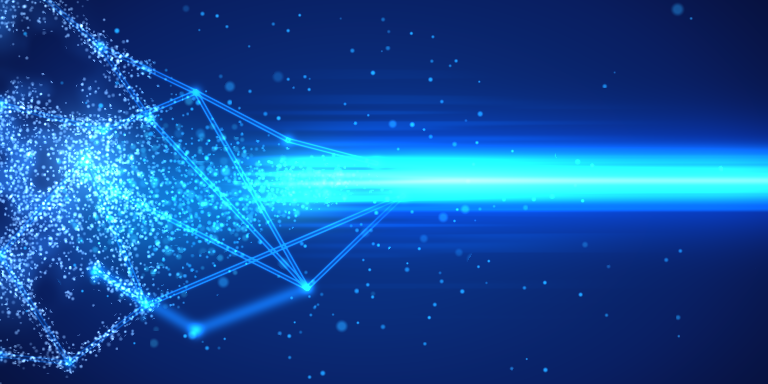
This background is drawn by a Shadertoy shader. Its source:

```glsl
// Particle network on the left funnelling into a horizontal beam of cyan light.
#define BEAM_Y 0.53
#define BEAM_START 0.92
#define LINE_WIDTH 0.0022
#define LINE_GAP 0.0045
#define STRAND_WIDTH 0.020
#define NODE_GLOW 0.016
#define NAVY vec3(0.035, 0.075, 0.30)
#define ROYAL vec3(0.04, 0.23, 0.58)
#define CYAN vec3(0.10, 0.72, 0.98)
#define ICE vec3(0.70, 0.97, 1.0)

const int NODE_COUNT = 18;
const int LINK_COUNT = 21;
const int FIRST_BLURRED = 19;

// Network nodes in units of the canvas height
const vec2 NODES[NODE_COUNT] = vec2[NODE_COUNT](
    vec2(0.10, 1.02), vec2(0.26, 0.88), vec2(0.51, 0.76), vec2(0.75, 0.635),
    vec2(0.98, 0.575), vec2(0.80, 0.25), vec2(1.05, 0.49), vec2(0.38, 0.205),
    vec2(0.18, 0.055), vec2(0.0, 0.075), vec2(0.22, 0.585), vec2(0.30, 0.50),
    vec2(0.25, 0.295), vec2(0.51, 0.14), vec2(0.0, 0.73), vec2(0.27, 0.66),
    vec2(0.0, 0.335), vec2(0.39, 0.69));
const ivec2 LINKS[LINK_COUNT] = ivec2[LINK_COUNT](
    ivec2(0, 1), ivec2(1, 2), ivec2(2, 3), ivec2(3, 4), ivec2(2, 5),
    ivec2(1, 17), ivec2(17, 5), ivec2(11, 5), ivec2(5, 6), ivec2(7, 6),
    ivec2(7, 8), ivec2(8, 9), ivec2(10, 7), ivec2(10, 11), ivec2(12, 7),
    ivec2(14, 15), ivec2(15, 2), ivec2(16, 10), ivec2(16, 8),
    ivec2(12, 13), ivec2(13, 5));

vec3 hash3(vec2 p) {
    vec3 q = fract(p.xyx * vec3(0.1031, 0.1030, 0.0973));
    q += dot(q, q.yxz + 33.33);
    return fract((q.xxy + q.yzz) * q.zyx);
}

float noise(vec2 p) {
    vec2 i = floor(p), f = fract(p);
    f = f * f * (3.0 - 2.0 * f);
    return mix(mix(hash3(i).x, hash3(i + vec2(1, 0)).x, f.x),
               mix(hash3(i + vec2(0, 1)).x, hash3(i + 1.0).x, f.x), f.y);
}

float gauss(float d, float width) {
    return exp(-d * d / (width * width));
}

float segmentDistance(vec2 p, vec2 a, vec2 b) {
    vec2 ab = b - a;
    return length(p - a - ab * clamp(dot(p - a, ab) / dot(ab, ab), 0.0, 1.0));
}

// One random disc per grid cell, kept with probability density
float dots(vec2 p, float cell, float radius, float density, float seed) {
    vec2 id = floor(p / cell);
    vec3 h = hash3(id + seed), g = hash3(id + seed + 71.7);
    float r = radius * mix(0.5, 1.0, g.x);
    vec2 center = (id + 0.5) * cell + (h.xy - 0.5) * max(cell - 2.0 * r, 0.0);
    float edge = 0.35 * r + 0.7 / iResolution.y;
    float disc = 1.0 - smoothstep(r - edge, r + edge, length(p - center));
    return disc * step(h.z, density) * mix(0.35, 1.0, g.y);
}

vec3 background(vec2 p) {
    float halo = gauss(length((p - vec2(0.95, 0.48)) * vec2(0.62, 1.0)), 0.58);
    return mix(NAVY, ROYAL, halo * 0.85);
}

// Horizontal light with a sharp lower edge and streaks along x
vec3 beam(vec2 p) {
    float t = p.y - BEAM_Y;
    float streak = noise(vec2(p.x * 1.2, p.y * 75.0));
    float fine = noise(vec2(p.x * 0.7 + 9.0, p.y * 170.0));
    float ramp = smoothstep(-0.32, 0.18, p.x - BEAM_START + (streak - 0.5) * 0.30);
    float near = gauss(p.x - 1.12, 0.36);
    float body = smoothstep(-0.068, -0.038, t) * (1.0 - smoothstep(0.03, 0.105, t));
    float base = smoothstep(-0.085, -0.073, t) * (1.0 - smoothstep(0.04, 0.125, t));
    vec3 light = vec3(0.0, 0.16, 0.52) * gauss(t, 0.135);
    light += vec3(0.0, 0.20, 0.30) * base;
    light += CYAN * body * (0.28 + 0.28 * streak + 0.18 * fine + 0.25 * near);
    light += vec3(0.30, 0.42, 0.28) * gauss(t, 0.032) * (0.45 + 0.55 * near);
    light += ICE * gauss(t, 0.009) * 0.45;
    light += vec3(0.0, 0.10, 0.20) * near * smoothstep(0.55, 0.9, streak) * gauss(t, 0.20);
    return light * ramp;
}

void mainImage(out vec4 fragColor, in vec2 fragCoord) {
    vec2 p = fragCoord / iResolution.y;
    p.x *= 2.0 * iResolution.y / iResolution.x;
    vec3 color = background(p) + beam(p);

    // Links: thin double lines to the right, beaded strands to the left
    float lines = 0.0, haze = 0.0, strand = 0.0;
    float leftSide = 1.0 - smoothstep(0.28, 0.52, p.x);
    for (int i = 0; i < LINK_COUNT; i++) {
        float d = segmentDistance(p, NODES[LINKS[i].x], NODES[LINKS[i].y]);
        if (i < FIRST_BLURRED) {
            lines += gauss(abs(d - LINE_GAP), LINE_WIDTH) + 0.3 * gauss(d, 0.007);
            strand += gauss(d, STRAND_WIDTH);
        } else {
            haze += gauss(d, 0.018);
        }
    }
    float nodeGlow = 0.0;
    for (int i = 0; i < NODE_COUNT; i++)
        nodeGlow += gauss(length(p - NODES[i]), NODE_GLOW);
    float lineFade = 1.0 - smoothstep(0.85, 1.06, p.x);
    color += vec3(0.05, 0.38, 0.66) * min(lines, 1.3) * mix(0.25, 0.85, lineFade) * (1.0 - 0.5 * leftSide);
    color += vec3(0.03, 0.25, 0.42) * (haze + 1.2 * nodeGlow);

    // Clouds: a ragged mass at the left edge and a funnel closing on the beam
    float ragged = noise(p * 7.0 + 3.0) * 0.6 + noise(p * 17.0) * 0.4;
    float mass = (1.0 - smoothstep(0.08, 0.42, p.x + 0.35 * abs(p.y - 0.58)))
               * smoothstep(0.08, 0.35, p.y) * smoothstep(0.22, 0.62, ragged);
    float spread = mix(0.16, 0.025, smoothstep(0.38, 1.0, p.x));
    float axis = mix(0.47, BEAM_Y, smoothstep(0.35, 0.95, p.x));
    float funnel = gauss(p.y - axis, spread) * smoothstep(0.12, 0.35, p.x)
                 * (1.0 - smoothstep(0.85, 1.02, p.x));
    float hub = gauss(length(p - vec2(0.21, 0.58)), 0.12);
    color += vec3(0.10, 0.27, 0.42) * mass + vec3(0.03, 0.30, 0.36) * funnel;
    color += vec3(0.18, 0.36, 0.45) * hub;
    color += vec3(0.12, 0.55, 0.50) * gauss(length((p - vec2(0.80, 0.52)) * vec2(0.6, 1.0)), 0.085);

    // Fine dust in overlapping rotated layers
    float density = clamp(0.75 * mass + 0.45 * funnel + 0.9 * strand * leftSide + 0.4 * hub, 0.0, 0.95);
    mat2 turn = mat2(0.8, 0.6, -0.6, 0.8);
    vec2 q = p;
    for (int i = 0; i < 4; i++) {
        float layer = float(i);
        float dust = dots(q + layer * 3.1, 0.011 + 0.002 * layer, 0.0035 + 0.0005 * layer, density * 0.75, layer * 37.0);
        color += mix(vec3(0.15, 0.60, 0.75), vec3(0.65, 0.82, 0.88), leftSide) * dust * 0.75;
        q = turn * q;
    }

    // Soft bokeh in the funnel and loose sparks around it
    float bokeh = dots(p, 0.030, 0.011, funnel * 0.65, 11.0) + dots(turn * p, 0.023, 0.008, funnel * 0.6, 53.0);
    color += vec3(0.12, 0.42, 0.40) * bokeh * 0.65;
    float scatter = gauss(length((p - vec2(0.72, 0.48)) * vec2(0.75, 1.0)), 0.43);
    float sparks = dots(p, 0.055, 0.006, scatter * 0.40, 91.0) + dots(turn * p, 0.041, 0.004, scatter * 0.28, 17.0);
    float discs = dots(turn * p, 0.085, 0.014, scatter * 0.30, 29.0);
    color += vec3(0.10, 0.58, 0.72) * sparks + vec3(0.06, 0.28, 0.34) * discs;

    // Darkened corners
    color *= 1.0 - 0.30 * smoothstep(0.75, 1.25, length((p - vec2(1.0, 0.5)) * vec2(0.9, 1.3)));
    fragColor = vec4(clamp(color, 0.0, 1.0), 1.0);
}
```
